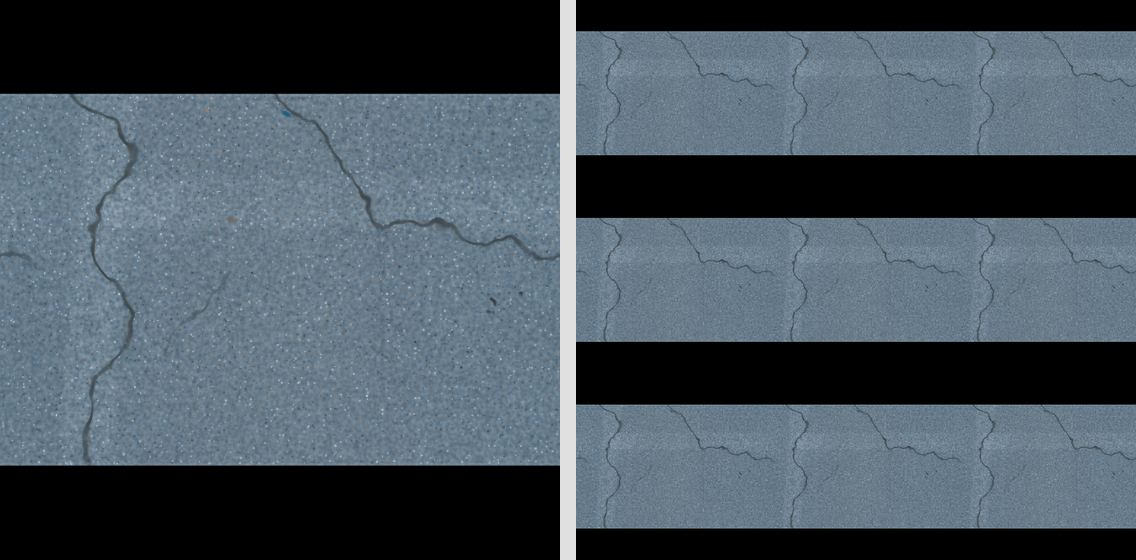
Left, the tile; right, the same tile 3 across and 3 down.
A three.js fragment shader for this texture:

```glsl
// Weathered blue-grey asphalt in a wide strip between two black bars.
// Wrapping gradient noise makes the grain, tints and crack wobble; cracks are
// curves with soft distance falloff, and chips are jittered dots in a hash grid.
varying vec2 vUv;

float hash(vec2 p) {
  vec3 q = fract(vec3(p.xyx) * 0.1031);
  q += dot(q, q.yzx + 33.33);
  return fract((q.x + q.y) * q.z);
}

float cornerSlope(vec2 cell, vec2 toPoint, float period) {
  float angle = 6.2832 * hash(mod(cell, period) + period * 1.7);
  return dot(vec2(cos(angle), sin(angle)), toPoint);
}

// Gradient noise that wraps after a whole number of cells.
float noise(vec2 uv, float period) {
  vec2 p = uv * period, i = floor(p), f = p - i;
  vec2 w = f * f * f * (f * (f * 6.0 - 15.0) + 10.0);
  vec2 e = vec2(1.0, 0.0);
  float low = mix(cornerSlope(i, f, period), cornerSlope(i + e, f - e, period), w.x);
  float high = mix(cornerSlope(i + e.yx, f - e.yx, period), cornerSlope(i + 1.0, f - 1.0, period), w.x);
  return mix(low, high, w.y);
}

float window(float a, float b, float soft, float x) {
  return smoothstep(a - soft, a + soft, x) * (1.0 - smoothstep(b - soft, b + soft, x));
}

// Left crack: x as a function of height.
float leftPath(float y) {
  return 0.198 + 0.042 * cos(21.4 * (max(y, 0.285) - 0.724)) - 0.5 * max(y - 0.75, 0.0);
}

// Right crack: height as a function of x, steep first and then shallow.
float rightPath(float x) {
  float fall = 1.24 * max(0.67 - x, 0.0) + 0.04 * sin(3.1416 * clamp((x - 0.495) / 0.175, 0.0, 1.0));
  float ripple = 0.013 * sin(55.0 * (x - 0.8816)) * smoothstep(0.7, 0.8, x);
  return 0.604 + fall - 0.22 * max(x - 0.72, 0.0) + ripple;
}

float curveDistance(float offset, float rise) {
  float slope = rise / 0.008;
  return abs(offset) / sqrt(1.0 + slope * slope);
}

float segmentDistance(vec2 p, vec2 a, vec2 b) {
  vec2 ab = b - a;
  return length(p - a - ab * clamp(dot(p - a, ab) / dot(ab, ab), 0.0, 1.0));
}

float line(float d, float width) {
  return 1.0 - smoothstep(width * 0.2, width, d);
}

float blot(vec2 p, vec2 centre, vec2 radius) {
  return 1.0 - smoothstep(0.35, 1.0, length((p - centre) / radius));
}

void main() {
  vec2 uv = vUv;
  float broad = noise(uv, 4.0) + 0.6 * noise(uv, 11.0);
  float medium = noise(uv, 30.0);

  // Base colour, cooler at the sides, with broad mottling and fine grain.
  vec3 color = vec3(0.415, 0.487, 0.54);
  color += vec3(-0.016, -0.006, 0.0) * (0.5 + 0.5 * cos(6.2832 * uv.x));
  color += 0.016 * broad + 0.018 * medium;
  float grain = 0.085 * noise(uv, 128.0) + 0.05 * noise(uv, 71.0) + 0.05 * noise(uv, 211.0);
  color += grain * vec3(1.0, 0.97, 0.93);
  color += vec3(0.035, 0.0, -0.03) * noise(uv + 0.37, 97.0);

  // Pale worn strips: one leaning upright, one level and fading at its ends.
  float lean = uv.x - 0.07 * (uv.y - 0.17) + 0.008 * medium;
  float upright = window(0.107, 0.198, 0.009, lean);
  float along = fract(uv.x - 0.15);
  float level = window(0.592, 0.682, 0.009, uv.y + 0.008 * medium);
  level *= smoothstep(0.0, 0.04, along) * (1.0 - smoothstep(0.76, 0.98, along));
  level *= 0.65 + 0.5 * window(0.03, 0.17, 0.03, along) + 0.3 * smoothstep(0.45, 0.6, along);
  color += (0.03 * upright + 0.033 * level) * (1.0 + 0.7 * medium + 8.0 * grain);

  // Light and dark stone chips in three grids.
  for (int k = 0; k < 3; k++) {
    float layer = float(k), count = 60.0 + 23.0 * layer;
    vec2 cell = floor(uv * count);
    vec2 key = mod(cell, count) + 131.0 * layer;
    vec2 jitter = 0.3 + 0.4 * vec2(hash(key + 7.1), hash(key + 19.7));
    float size = 0.0018 + 0.0018 * hash(key + 41.3);
    float d = length(uv - (cell + jitter) / count);
    float pick = hash(key + 3.9);
    float tone = 0.15 * step(0.86, pick) * (0.4 + hash(key + 57.0)) - 0.09 * step(pick, 0.12);
    color += tone * (1.0 - smoothstep(size * 0.2, size, d));
  }

  // Main cracks follow wobbling curves; the right one tapers past the wrap.
  vec2 p = uv + 0.02 * vec2(noise(uv, 16.0), noise(uv + 0.43, 16.0));
  p += 0.008 * vec2(noise(uv, 43.0), noise(uv + 0.61, 43.0));
  float leftD = curveDistance(p.x - leftPath(p.y), leftPath(p.y + 0.004) - leftPath(p.y - 0.004));
  float x = 0.3 + fract(p.x - 0.3);
  float rightD = curveDistance(p.y - rightPath(x), rightPath(x + 0.004) - rightPath(x - 0.004));
  float wear = 0.72 + 0.6 * medium;
  float leftCrack = line(leftD, 0.0052) * wear;
  float rightCrack = line(rightD, 0.0056) * wear;
  rightCrack *= smoothstep(0.45, 0.48, x) * (1.0 - smoothstep(1.0, 1.08, x));
  color = mix(color, vec3(0.25, 0.28, 0.29), clamp(max(leftCrack, rightCrack), 0.0, 0.9));
  color -= 0.02 * line(min(leftD, rightD + step(x, 0.46) + step(1.06, x)), 0.012);

  // Hairline cracks.
  float hair = 0.55 * line(segmentDistance(p, vec2(0.29, 0.375), vec2(0.4, 0.505)), 0.0042);
  hair += 0.25 * line(segmentDistance(p, vec2(0.685, 0.6), vec2(0.678, 0.35)), 0.005);
  color = mix(color, vec3(0.28, 0.33, 0.36), hair * (0.8 + medium));

  // Small stains: blue paint, rust and dark pits.
  color = mix(color, vec3(0.1, 0.36, 0.47), 0.9 * blot(p, vec2(0.517, 0.794), vec2(0.016, 0.009)));
  color = mix(color, vec3(0.62, 0.5, 0.4), 0.8 * blot(uv, vec2(0.37, 0.803), vec2(0.006, 0.004)));
  color = mix(color, vec3(0.42, 0.4, 0.36), 0.7 * blot(p, vec2(0.408, 0.61), vec2(0.013, 0.007)));
  float pits = blot(p, vec2(0.878, 0.457), vec2(0.017, 0.022)) + blot(p, vec2(0.935, 0.48), vec2(0.014, 0.007));
  color = mix(color, vec3(0.2, 0.25, 0.28), pits * smoothstep(-0.05, 0.3, noise(uv, 83.0)));

  // Thin light rims, then the black bars.
  float rim = min(abs(uv.y - 0.171), abs(uv.y - 0.83));
  color += 0.05 * (1.0 - smoothstep(0.0, 0.003, rim));
  gl_FragColor = vec4(color * window(0.1685, 0.8325, 0.0015, uv.y), 1.0);
}
```
